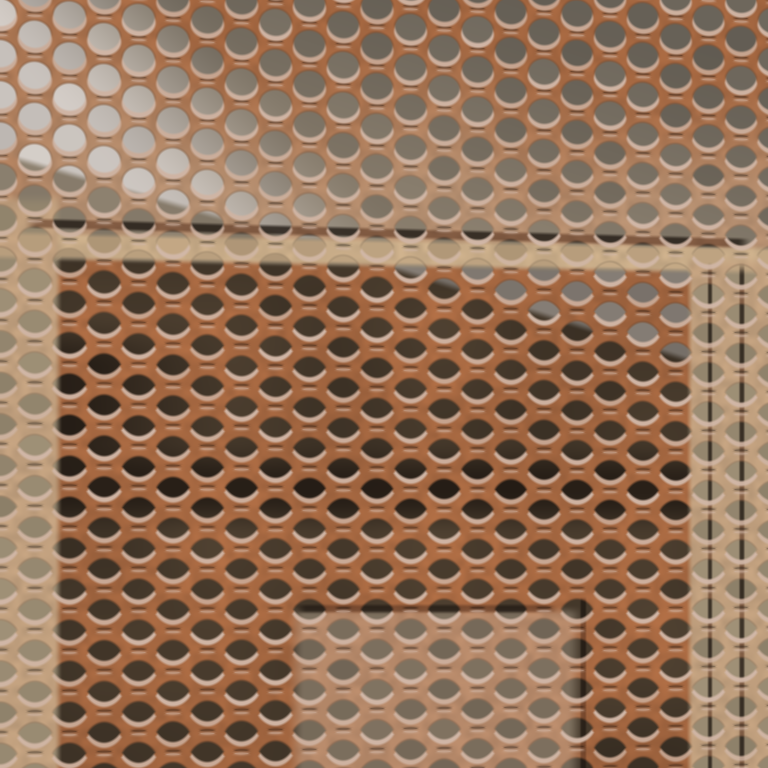
Reproduce this texture procedurally as a WebGL 1 fragment shader.

```glsl
precision highp float;
uniform vec2 u_resolution;

// Mesh layout: columns and rows drift with the viewing angle
const float COLUMNS = 22.0;
const float COLUMN_DRIFT = 0.83;
const float ROW_PITCH = 0.05365;
const float PITCH_DRIFT = 0.0026;
const vec2 CELL = vec2(2.0, 1.2);

// Opening, lip and bridge sizes, in column widths
const vec2 HOLE_LOW = vec2(0.47, 0.30);
const vec2 HOLE_HIGH = vec2(0.46, 0.40);
const float LIP_DROP = 0.14;
const vec2 BRIDGE = vec2(0.21, 0.045);
const float SOFTNESS = 0.05;

const vec3 COPPER = vec3(0.64, 0.40, 0.25);
const vec3 TAN = vec3(0.71, 0.56, 0.44);
const vec3 CREAM = vec3(0.78, 0.67, 0.53);
const vec3 LIP = vec3(0.82, 0.72, 0.66);
const vec3 RUST = vec3(0.36, 0.21, 0.13);
const vec3 SHADOW = vec3(0.25, 0.205, 0.155);
const vec3 BLACK = vec3(0.13, 0.10, 0.075);
const vec3 STONE = vec3(0.53, 0.485, 0.42);
const vec3 SLATE = vec3(0.41, 0.385, 0.345);
const vec3 SKY = vec3(0.79, 0.765, 0.745);

float hash(vec2 p) {
  return fract(sin(dot(p, vec2(127.1, 311.7))) * 43758.5);
}

float noise(vec2 p) {
  vec2 i = floor(p), f = fract(p);
  f = f * f * (3.0 - 2.0 * f);
  return mix(mix(hash(i), hash(i + vec2(1, 0)), f.x),
             mix(hash(i + vec2(0, 1)), hash(i + vec2(1, 1)), f.x), f.y);
}

float above(float x, float edge, float soft) {
  return smoothstep(edge - soft, edge + soft, x);
}

float band(float x, float lo, float hi, float soft) {
  return above(x, lo, soft) * (1.0 - above(x, hi, soft));
}

// Blurred room seen through the mesh, and the tint it lends the metal
void scene(vec2 p, out vec3 behind, out vec3 metal) {
  float cloud = noise(p * 7.0);

  // Ceiling with a bright patch on the left
  behind = mix(STONE, SLATE, smoothstep(0.2, 1.0, p.x * 0.6 + (p.y - 0.7) * 1.8));
  float bright = smoothstep(0.45, 0.12, p.x + (p.y - 0.8) * 0.9)
               * above(p.y, 0.80 - 0.29 * p.x, 0.006);
  behind = mix(behind, SKY, bright);
  metal = mix(TAN, COPPER, smoothstep(0.74, 1.0, p.y + 0.1 * cloud));
  metal = mix(metal, TAN, bright * 0.35);

  // Dark interior, deepest in one band and at the left edge
  float inside = 1.0 - above(p.y, 0.665 - 0.02 * p.x, 0.007);
  float depth = band(p.y, 0.33, 0.40, 0.03)
              + smoothstep(0.32, 0.08, p.x) * band(p.y, 0.40, 0.56, 0.04);
  vec3 interior = mix(SHADOW * (0.9 + 0.3 * cloud), BLACK, min(depth, 1.0) * 0.85);
  float wedge = above(p.y, 0.648 - 0.31 * (p.x - 0.52), 0.006);
  interior = mix(interior, vec3(0.49, 0.46, 0.43), wedge);
  behind = mix(behind, interior, inside);
  metal = mix(metal, COPPER * (0.94 + 0.12 * cloud), inside);

  // Pale panel at the bottom with dark edges
  float panel = band(p.x, 0.385, 0.75, 0.012) * (1.0 - above(p.y, 0.205, 0.008));
  behind = mix(behind, vec3(0.47, 0.42, 0.355), panel);
  metal = mix(metal, vec3(0.72, 0.55, 0.43), panel * 0.9);
  float edges = band(p.x, 0.39, 0.72, 0.01) * band(p.y, 0.203, 0.212, 0.003)
              + band(p.x, 0.756, 0.763, 0.002) * (1.0 - above(p.y, 0.22, 0.004));

  // Cream beam and posts
  float beam = band(p.y, 0.665 - 0.02 * p.x, 0.697 - 0.02 * p.x, 0.005);
  float posts = (1.0 - above(p.x, 0.076, 0.006)) * (1.0 - above(p.y, 0.74, 0.01))
              + above(p.x, 0.898, 0.005) * (1.0 - above(p.y, 0.66, 0.01));
  float frame = clamp(beam + posts, 0.0, 1.0);
  behind = mix(behind, mix(vec3(0.59, 0.535, 0.44), CREAM * 0.93, beam), frame);
  metal = mix(metal, mix(CREAM, TAN, posts * 0.45), frame);

  // Seams along the frame
  edges += band(p.y, 0.705 - 0.028 * p.x, 0.716 - 0.028 * p.x, 0.003)
         * band(p.x, 0.04, 0.97, 0.01);
  edges += (band(p.x, 0.922, 0.927, 0.002) + band(p.x, 0.963, 0.969, 0.002))
         * (1.0 - above(p.y, 0.65, 0.01));
  edges = min(edges, 1.0);
  behind = mix(behind, BLACK, edges * 0.8);
  metal = mix(metal, RUST, edges * 0.6);
}

// Signed distance to a pointed (power 1) or round (power 2) opening
float opening(vec2 p, vec2 size, float power) {
  vec2 a = max(abs(p) / size, 0.001);
  float f = a.x * a.x + pow(a.y, power) - 1.0;
  return f / length(vec2(2.0 * a.x, power * pow(a.y, power - 1.0)) / size);
}

void main() {
  vec2 uv = gl_FragCoord.xy / u_resolution;
  float soft = max(SOFTNESS, COLUMNS / min(u_resolution.x, u_resolution.y));
  vec3 behind, metal;
  scene(uv, behind, metal);

  vec2 grid = vec2(uv.x * (COLUMNS + COLUMN_DRIFT * uv.x) * 0.5,
                   (uv.y - 0.340 + 0.005 * uv.x) / (ROW_PITCH - PITCH_DRIFT * uv.x));
  float rise = smoothstep(0.55, 0.95, uv.y - 0.2 * uv.x + 0.1);
  vec2 size = mix(HOLE_LOW, HOLE_HIGH, rise);
  float power = mix(1.2, 1.9, rise);
  vec3 color = metal * (0.95 + 0.1 * noise(uv * 90.0));

  // Two staggered sets of openings
  for (int i = 0; i < 2; i++) {
    vec2 g = grid - 0.5 * float(i);
    vec2 p = (fract(g + 0.5) - 0.5) * CELL;
    vec2 b = (fract(g + vec2(0.5, 0.0)) - 0.5) * CELL;
    float wear = hash(floor(g + 0.5) + 17.0 * float(i));

    // Bridge between stacked openings: dark slot over a pale dash
    float slot = 1.0 - above(opening(b - vec2(0.0, 0.04), BRIDGE, 2.0), 0.0, soft);
    float dash = 1.0 - above(opening(b + vec2(0.0, 0.06), BRIDGE, 2.0), 0.0, soft);
    color = mix(color, metal * 0.52, slot * 0.7);
    color = mix(color, LIP, dash * 0.55);

    // Lip below, thin shade above, room inside
    float hole = opening(p, size, power);
    float lip = opening(p + vec2(0.0, LIP_DROP), size + vec2(0.03, 0.01), power);
    float shade = (1.0 - above(hole, 0.035, soft)) * above(p.y, 0.0, 0.1);
    color = mix(color, mix(metal, LIP, 0.72 + 0.25 * wear), 1.0 - above(lip, 0.0, soft));
    color = mix(color, metal * 0.72, shade * 0.6);
    color = mix(color, behind * (0.93 + 0.14 * wear), 1.0 - above(hole, 0.0, soft));
  }
  gl_FragColor = vec4(color, 1.0);
}
```
